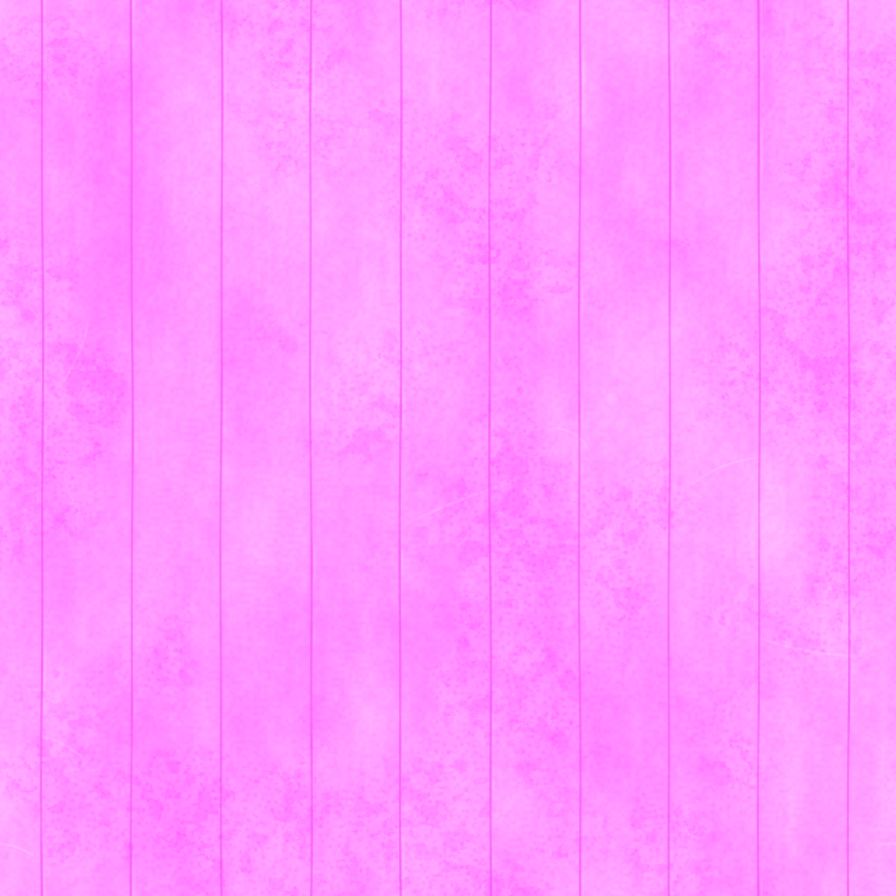
Write a WebGL 1 fragment shader that draws this texture.

```glsl
precision highp float;

// Worn pink painted boards: ten upright planks parted by thin wavering seams.
// Tiling noise gives clouds, streaks and mottling; cellular noise gives pits,
// and a few faint scratches are scattered on top.

uniform vec2 u_resolution;

#define PLANKS 10.0
#define SEAM_OFFSET 0.47
#define SEAM_WIDTH 0.0021
#define SEAM_DEPTH 0.68
#define BASE_TONE 0.606
#define CLOUD_AMOUNT 0.26
#define STREAK_AMOUNT 0.10
#define MOTTLE_AMOUNT 0.06
#define PIT_AMOUNT 0.04
#define GRAIN_AMOUNT 0.075
#define SCRATCHES 7
#define SCRATCH_AMOUNT 0.05

const float TAU = 6.2831853;
const vec3 SEAM_COLOR = vec3(0.97, 0.33, 0.95);

float hash(vec2 p) {
  return fract(sin(dot(p, vec2(127.1, 311.7))) * 43758.545);
}

vec2 hash2(vec2 p) { return vec2(hash(p), hash(p + 57.3)); }

// Value noise that wraps after the given number of cells
float noise(vec2 uv, vec2 cells) {
  vec2 p = uv * cells;
  vec2 f = fract(p);
  f = f * f * (3.0 - 2.0 * f);
  // Shift the lattice by its size so layers do not line up
  vec2 s = cells * 1.37;
  vec2 a = mod(floor(p), cells) + s;
  vec2 b = mod(floor(p) + 1.0, cells) + s;
  return mix(mix(hash(a), hash(vec2(b.x, a.y)), f.x),
             mix(hash(vec2(a.x, b.y)), hash(b), f.x), f.y);
}

// Layered noise; a higher gain makes it rougher
float fbm(vec2 uv, vec2 cells, float gain) {
  float sum = 0.0;
  float total = 0.0;
  float amp = 1.0;
  for (int i = 0; i < 5; i++) {
    sum += amp * noise(uv, cells);
    total += amp;
    cells *= 2.0;
    amp *= gain;
  }
  return sum / total;
}

// Distance to the nearest scattered point, in cells
float cellular(vec2 uv, float cells) {
  vec2 p = uv * cells;
  float nearest = 2.0;
  for (int y = -1; y <= 1; y++) {
    for (int x = -1; x <= 1; x++) {
      vec2 c = floor(p) + vec2(float(x), float(y));
      nearest = min(nearest, length(c + hash2(mod(c, cells)) - p));
    }
  }
  return nearest;
}

// Faint bent strokes, wrapped around the tile edges
float scratches(vec2 uv, float px) {
  float mark = 0.0;
  for (int i = 0; i < SCRATCHES; i++) {
    vec2 seed = vec2(float(i) + 3.0, 8.0);
    vec2 d = fract(uv - hash2(seed) + 0.5) - 0.5;
    float angle = (hash(seed + 11.0) - 0.4) * 2.2;
    vec2 along = vec2(cos(angle), sin(angle));
    float t = dot(d, along) / mix(0.03, 0.08, hash(seed + 23.0));
    float bend = (hash(seed + 31.0) - 0.5) * 0.03 * t * t;
    float off = abs(dot(d, vec2(-along.y, along.x)) - bend);
    float stroke = 1.0 - smoothstep(0.0004, 0.0012 + px, off);
    mark += stroke * (1.0 - smoothstep(0.4, 1.0, abs(t)));
  }
  return mark;
}

void main() {
  vec2 uv = gl_FragCoord.xy / u_resolution;
  float px = 1.0 / min(u_resolution.x, u_resolution.y);

  // Signed distance to the wavering seam
  float q = uv.x * PLANKS - SEAM_OFFSET;
  float id = mod(floor(q + 0.5), PLANKS);
  float wave = sin(TAU * (uv.y + hash(vec2(id, 2.0))))
             + 0.5 * sin(TAU * (3.0 * uv.y + hash(vec2(id, 5.0))));
  float side = (fract(q + 0.5) - 0.5) / PLANKS + 0.0008 * wave;

  // Paint tone: broad clouds, upright streaks and fine grain
  float tone = BASE_TONE;
  tone += CLOUD_AMOUNT * (fbm(uv, vec2(7.0, 5.0), 0.62) - 0.5);
  tone += STREAK_AMOUNT * (fbm(uv, vec2(34.0, 5.0), 0.6) - 0.5);
  tone += GRAIN_AMOUNT * (0.6 * noise(uv, vec2(256.0)) + 0.4 * noise(uv, vec2(150.0, 110.0)) - 0.5);

  // Dark mottling and pits gathered in patches
  float patchy = smoothstep(0.42, 0.62, fbm(uv + 0.31, vec2(8.0), 0.6));
  float mottle = smoothstep(0.5, 0.62, fbm(uv, vec2(62.0), 0.6));
  float pits = 1.0 - smoothstep(0.1, 0.4, cellular(uv, 110.0));
  tone -= patchy * MOTTLE_AMOUNT * mottle + (0.15 + 0.85 * patchy) * PIT_AMOUNT * pits;
  tone += SCRATCH_AMOUNT * scratches(uv, px);

  // Seam line with a soft shade and a worn, paler lip
  float wear = noise(uv, vec2(PLANKS, 24.0));
  float line = 1.0 - smoothstep(0.2 * SEAM_WIDTH, 0.7 * SEAM_WIDTH + 0.6 * px, abs(side));
  float lip = exp(-pow(abs(side - 0.0035) / 0.0012, 2.0));
  tone += 0.06 * lip * smoothstep(0.45, 0.9, wear) - 0.02 * exp(-side * side / 0.00001);

  vec3 color = vec3(1.0, clamp(tone, 0.42, 0.74), 1.0);
  color = mix(color, SEAM_COLOR, line * SEAM_DEPTH * (0.6 + 0.4 * wear));
  gl_FragColor = vec4(color, 1.0);
}
```
